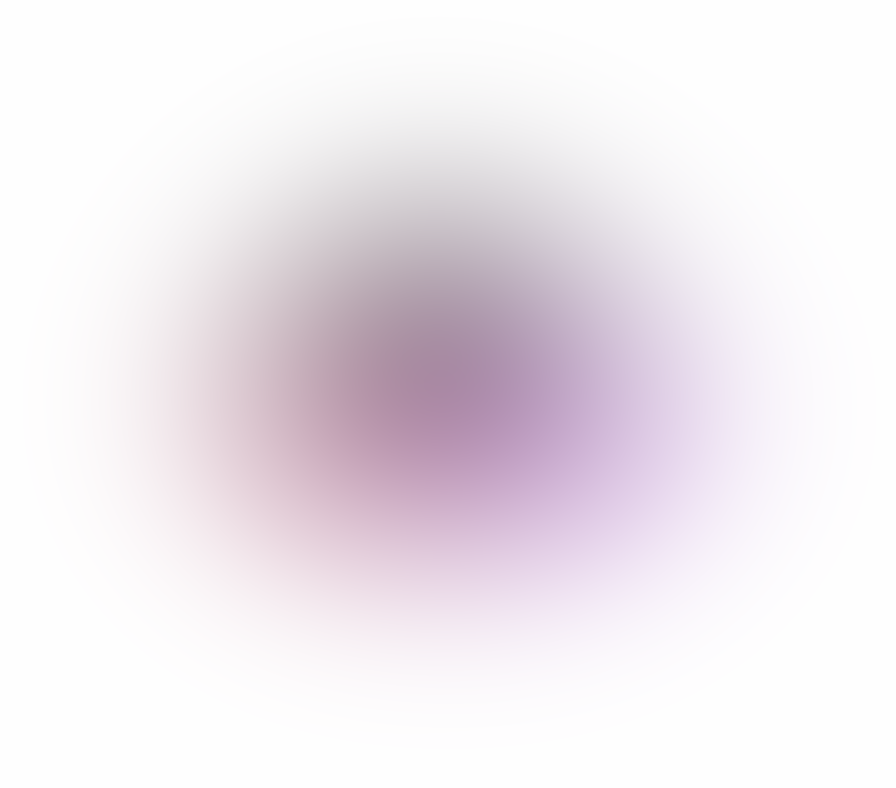
A WebGL 1 fragment shader for this background:

```glsl
precision highp float;
// A soft blurred cloud on white: three overlapping gaussian glows
// (grey above, rose lower left, violet lower right) each absorb light,
// and a gentle taper lets their sum fade fully to white at the border.

uniform vec2 u_resolution;

// Gaussian falloff around a centre, stretched with the canvas.
float glow(vec2 uv, vec2 centre) {
  vec2 d = uv - centre;
  return exp(-dot(d, d) / 0.047);
}

void main() {
  vec2 uv = gl_FragCoord.xy / u_resolution;

  // Light removed by each glow, per colour channel.
  vec3 grey = vec3(0.252) * glow(uv, vec2(0.485, 0.587));
  vec3 rose = 0.175 * vec3(0.42, 1.0, 0.80) * glow(uv, vec2(0.395, 0.443));
  vec3 violet = 0.170 * vec3(0.52, 1.0, 0.27) * glow(uv, vec2(0.620, 0.443));

  // Fade the outer tails.
  float taper = 1.0 - smoothstep(0.25, 0.62, distance(uv, vec2(0.5, 0.515)));

  vec3 absorbed = (grey + rose + violet) * taper;
  gl_FragColor = vec4(vec3(0.998) - absorbed, 1.0);
}
```
